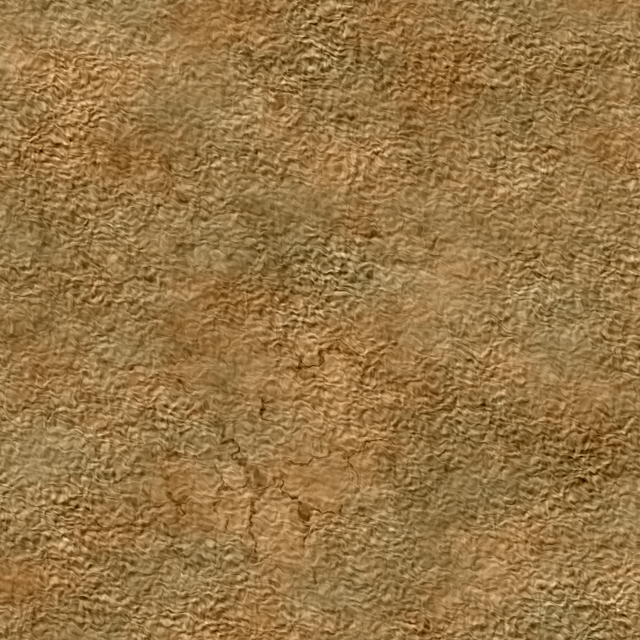
This texture is drawn by a Shadertoy shader. Its source:

```glsl
// Dry, crumbly ochre soil with fine raking relief, dark pits and a patch of thin cracks.
#define MEAN_SOIL vec3(0.587, 0.457, 0.266)
#define GRAIN_FREQ vec2(92.0, 128.0)
#define GRAIN_CONTRAST 0.25
#define CLUMP_CONTRAST 0.12
#define PATCH_CONTRAST 0.09
#define PIT_DEPTH 0.15
#define CRACK_SCALE 11.0
#define CRACK_DEPTH 0.21
#define CRACK_CENTER vec2(0.43, 0.31)
#define CRACK_RADIUS vec2(0.19, 0.25)
#define TINT_STRENGTH 0.07

// Integer hash: two random values in 0..1 per lattice cell
vec2 hash2(vec2 cell) {
    uvec2 q = uvec2(ivec2(cell) + 32768);
    q = q * 1664525u + 1013904223u;
    q.x += q.y * 1664525u;
    q.y += q.x * 1664525u;
    q ^= q >> 16u;
    q.x += q.y * 1664525u;
    q.y += q.x * 1664525u;
    q ^= q >> 16u;
    return vec2(q & 65535u) / 65535.0;
}

float cornerSlope(vec2 cell, vec2 offset) {
    float angle = 6.28318 * hash2(cell).x;
    return dot(vec2(cos(angle), sin(angle)), offset);
}

// Gradient noise, roughly -0.7..0.7
float noise(vec2 p) {
    vec2 i = floor(p), f = p - i;
    vec2 u = f * f * f * (f * (f * 6.0 - 15.0) + 10.0);
    vec2 e = vec2(1.0, 0.0);
    float low = mix(cornerSlope(i, f), cornerSlope(i + e.xy, f - e.xy), u.x);
    float high = mix(cornerSlope(i + e.yx, f - e.yx), cornerSlope(i + e.xx, f - e.xx), u.x);
    return mix(low, high, u.y);
}

float fbm(vec2 p) {
    float sum = 0.0, amp = 1.0;
    for (int k = 0; k < 4; k++) {
        sum += amp * noise(p);
        p = mat2(1.6, 1.2, -1.2, 1.6) * p + 17.3;
        amp *= 0.55;
    }
    return sum;
}

// Height of the crumbs
float crumbs(vec2 p) {
    return noise(p) + 0.5 * noise(p * 1.9 + 31.7);
}

// Gap between the two nearest cell centres: zero along a crack
float crackGap(vec2 p) {
    vec2 i = floor(p), f = p - i;
    float nearest = 8.0, second = 8.0;
    for (int y = -1; y <= 1; y++)
    for (int x = -1; x <= 1; x++) {
        vec2 cell = vec2(x, y);
        float d = length(cell + hash2(i + cell) - f);
        second = min(second, max(nearest, d));
        nearest = min(nearest, d);
    }
    return second - nearest;
}

void mainImage(out vec4 fragColor, in vec2 fragCoord) {
    vec2 uv = fragCoord / iResolution.y;
    vec2 warp = vec2(fbm(uv * 22.0 + 5.0), fbm(uv * 22.0 + 60.0));

    // Broad patches, rough and smooth ground
    float patches = fbm(uv * vec2(3.5, 5.0) + 9.0);
    float rough = clamp(1.0 + 0.9 * fbm(uv * vec2(5.0, 7.0) + 40.0), 0.5, 1.5);
    float zone = length((uv - CRACK_CENTER) / CRACK_RADIUS) + 0.5 * fbm(uv * 7.0 + 70.0);
    zone = 1.0 - smoothstep(0.55, 1.1, zone);
    rough *= 1.0 - 0.25 * zone;

    // Crumbs lit from above left
    vec2 g = (uv + 0.009 * warp) * GRAIN_FREQ;
    g.y += 0.22 * g.x;
    float relief = crumbs(g) - crumbs(g + vec2(-0.28, 0.5));
    float clumps = fbm(uv * vec2(24.0, 36.0) + 0.6 * warp + 13.0);

    // Scattered pits and short crevices
    float pitArea = smoothstep(-0.05, 0.45, fbm(uv * vec2(6.0, 9.0) + 22.0));
    float pits = smoothstep(0.2, 0.6, noise(uv * vec2(42.0, 60.0) + 1.2 * warp + 90.0));
    float creviceGap = crackGap(uv * vec2(21.0, 28.0) + 0.45 * warp + 50.0);
    float crevices = (1.0 - smoothstep(0.0, 0.14, creviceGap)) * pitArea;

    // Long branching cracks inside the dry patch
    float gap = crackGap(uv * CRACK_SCALE + 0.3 * warp + 3.0);
    float broken = smoothstep(-0.3, 0.15, fbm(uv * 12.0 + 81.0));
    float cracks = (1.0 - smoothstep(0.015, 0.1, gap)) * zone * broken;

    float light = GRAIN_CONTRAST * rough * relief
                + CLUMP_CONTRAST * clumps
                + PATCH_CONTRAST * patches
                + 0.025 * zone + 0.012
                - PIT_DEPTH * (pits * (0.3 + 0.7 * pitArea) + 0.45 * crevices)
                - CRACK_DEPTH * cracks;

    // Rusty and olive drifts of colour
    float tint = TINT_STRENGTH * fbm(uv * vec2(4.0, 6.0) + 55.0) + 0.025 * zone;
    vec3 soil = MEAN_SOIL + light + tint * vec3(0.6, -0.2, -0.5);
    fragColor = vec4(clamp(soil, 0.0, 1.0), 1.0);
}
```
